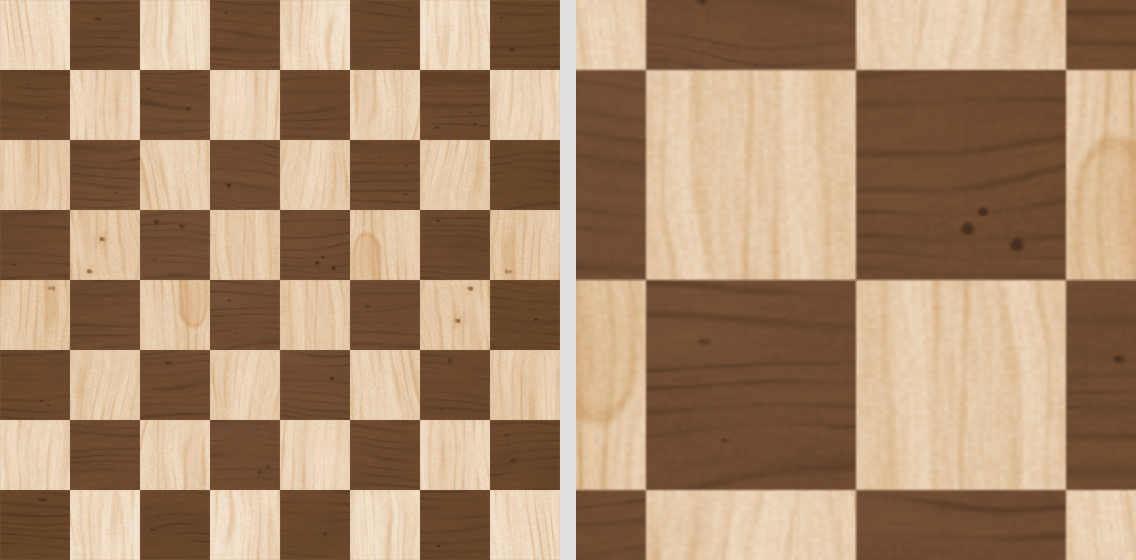
Left, the full canvas; right, a detail of the centre.
A three.js fragment shader for this pattern:

```glsl
// Wooden checkerboard of pale upright-grain maple and dark level-grain walnut tiles.
#define TILES 8.0
#define EDGE 0.008
#define MAPLE_LINES 6.0
#define WALNUT_LINES 7.0
#define MAPLE_PALE vec3(0.945, 0.875, 0.785)
#define MAPLE_AMBER vec3(0.84, 0.69, 0.52)
#define MAPLE_KNOT vec3(0.56, 0.36, 0.20)
#define WALNUT_RED vec3(0.445, 0.305, 0.205)
#define WALNUT_BROWN vec3(0.395, 0.265, 0.155)
#define WALNUT_KNOT vec3(0.24, 0.15, 0.10)
#define TAU 6.2832

varying vec2 vUv;

float hash(vec2 p) {
  return fract(sin(dot(p, vec2(127.1, 311.7))) * 43758.5);
}

float noise(vec2 p) {
  vec2 i = floor(p);
  vec2 f = fract(p);
  f = f * f * (3.0 - 2.0 * f);
  float low = mix(hash(i), hash(i + vec2(1.0, 0.0)), f.x);
  float high = mix(hash(i + vec2(0.0, 1.0)), hash(i + vec2(1.0, 1.0)), f.x);
  return mix(low, high, f.y);
}

// Thin growth lines across u, bent and faded by noise along v.
float growthLines(float u, float v, float count, vec2 seed) {
  float bend = 1.6 * noise(vec2(u * 5.0, v * 0.5) + seed);
  float line = pow(0.5 + 0.5 * sin(TAU * (u * count + bend)), 6.0);
  return line * noise(vec2(u * 4.0, v * 2.0) + seed + 40.0);
}

// Soft ragged spot: 1 at its centre, 0 outside.
float spot(vec2 offset, vec2 size, vec2 seed) {
  float ragged = 0.7 * noise(offset * 22.0 + seed);
  return 1.0 - smoothstep(0.35, 1.2, length(offset / size) + ragged);
}

vec3 maple(vec2 p) {
  // The upper half is the lower half turned by half a circle.
  if (p.y > 0.5 * TILES) p = TILES - p;
  vec2 id = floor(p);
  vec2 f = fract(p);
  vec2 seed = id * 17.0;

  // Slanted, gently warped grain
  float u = f.x + 0.3 * (hash(id + 3.0) - 0.5) * f.y;
  u += 0.14 * (noise(f * vec2(2.0, 1.6) + seed) - 0.5);
  float band = noise(vec2(u * 6.0, f.y * 0.5) + seed + 9.0);
  float fibre = noise(vec2(u * 55.0, f.y * 5.0) + seed) - 0.5;
  float speck = noise(p * 46.0) - 0.5;

  // Tiles grow warmer towards the middle rows
  float tone = 0.04 + 0.13 * id.y + 0.09 * (hash(id + 8.0) - 0.5);
  tone += 0.36 * (band - 0.35) + 0.22 * fibre + 0.22 * speck;
  tone += 0.55 * growthLines(u, f.y, MAPLE_LINES, seed);

  // Rounded heart of the grain in one tile
  if (id == vec2(2.0, 3.0)) {
    vec2 bowl = vec2(f.x - 0.76, min(f.y - 0.6, 0.0)) / vec2(0.18, 0.27);
    float ring = length(bowl) + 0.2 * (noise(f * 6.0) - 0.5);
    tone += 0.45 * exp(-pow((ring - 1.0) * 7.0, 2.0));
    tone += 0.25 * (1.0 - smoothstep(0.8, 1.1, ring));
  }
  vec3 color = mix(MAPLE_PALE, MAPLE_AMBER, clamp(tone, -0.1, 1.25));

  // Knots with a warm halo in the middle rows
  if (id.y == 3.0 && mod(id.x, 6.0) == 0.0) {
    for (int k = 0; k < 2; k++) {
      if (id.x == 0.0 && k == 0) continue;
      vec2 offset = f - vec2(0.55, 0.42) - float(k) * vec2(0.18, 0.46);
      float halo = exp(-dot(offset, offset) * 70.0);
      color = mix(color, MAPLE_AMBER, 0.5 * halo);
      color = mix(color, MAPLE_KNOT, 0.85 * spot(offset, vec2(0.09, 0.055), seed));
    }
  }
  return color;
}

vec3 walnut(vec2 p) {
  vec2 id = floor(p);
  vec2 f = fract(p);
  vec2 seed = id * 23.0 + 5.0;

  // Level grain, warped a little along its run
  float v = f.y + 0.12 * (hash(id + 6.0) - 0.5) * f.x;
  v += 0.1 * (noise(f * vec2(1.8, 2.0) + seed) - 0.5);
  float band = noise(vec2(f.x * 0.8, v * 6.0) + seed);
  float fibre = noise(vec2(f.x * 5.0, v * 40.0) + seed) - 0.5;
  float speck = noise(p * 44.0) - 0.5;

  // Redder near the board's centre, browner at its rim
  float rim = length(p / TILES - vec2(0.42, 0.5));
  float tone = 1.6 * rim - 0.12 + 0.3 * (hash(id + 2.0) - 0.5);
  vec3 color = mix(WALNUT_RED, WALNUT_BROWN, clamp(tone, 0.0, 1.0));
  color *= 1.0 + 0.06 * (band - 0.5) + 0.05 * fibre + 0.05 * speck;
  color *= 1.0 - 0.17 * growthLines(v, f.x, WALNUT_LINES, seed);

  // Scattered small knots
  for (int k = 0; k < 3; k++) {
    vec2 key = id + float(k) * 19.0;
    vec2 center = 0.12 + 0.76 * vec2(hash(key + 1.0), hash(key + 4.0));
    vec2 size = vec2(0.07, 0.045) * (0.5 + 0.7 * hash(key + 7.0));
    float strength = 0.75 * step(0.55, hash(key + 11.0));
    color = mix(color, WALNUT_KNOT, strength * spot(f - center, size, seed));
  }
  return color;
}

void main() {
  vec2 p = vUv * TILES;
  // Signed distance to the tile borders, positive in even cells
  vec2 border = 0.5 - 2.0 * abs(fract(0.5 * p + 0.25) - 0.5);
  vec2 side = clamp(border / EDGE, -1.0, 1.0);
  float dark = 0.5 + 0.5 * side.x * side.y;
  gl_FragColor = vec4(mix(maple(p), walnut(p), dark), 1.0);
}
```
